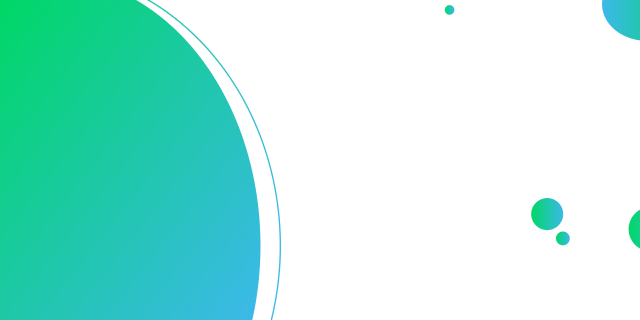
Write a Shadertoy shader that draws this background.

```glsl
// Draws a large green-to-blue ellipse with a thin outer arc and small gradient dots on white.

const vec3 WHITE = vec3(1.0);
const vec3 GREEN = vec3(0.0, 0.845, 0.40);
const vec3 BLUE = vec3(0.235, 0.725, 0.91);
const int DOT_COUNT = 4;

// Approximate signed distance to an axis-aligned ellipse
float ellipseDistance(vec2 p, vec2 center, vec2 radii) {
    vec2 q = (p - center) / radii;
    float k = length(q);
    return (k - 1.0) * k / max(length(q / radii), 1e-4);
}

// Linear blend from green at one point to blue at another
vec3 greenToBlue(vec2 p, vec2 from, vec2 to) {
    vec2 axis = to - from;
    float t = dot(p - from, axis) / dot(axis, axis);
    return mix(GREEN, BLUE, clamp(t, 0.0, 1.0));
}

// Antialiased coverage of a signed distance
float coverage(float distanceToEdge, float pixel) {
    return clamp(0.5 - distanceToEdge / pixel, 0.0, 1.0);
}

void mainImage(out vec4 fragColor, in vec2 fragCoord) {
    // Canvas height is one unit
    float pixel = 1.0 / iResolution.y;
    vec2 p = fragCoord * pixel;
    vec3 color = WHITE;

    // Large ellipse with a diagonal gradient
    float disc = ellipseDistance(p, vec2(0.150, 0.232), vec2(0.664, 0.844));
    vec3 discColor = greenToBlue(p, vec2(0.0, 1.0), vec2(0.974, 0.237));
    color = mix(color, discColor, coverage(disc, pixel));

    // Thin outer arc
    float halfWidth = 0.0021;
    float arc = abs(ellipseDistance(p, vec2(0.109, 0.232), vec2(0.767, 0.866))) - halfWidth;
    vec3 arcColor = greenToBlue(p, vec2(-0.307, 1.241), vec2(0.887, 0.304));
    color = mix(color, arcColor, coverage(arc, pixel));

    // Corner blob, blue on its left side
    vec2 blobCenter = vec2(2.022, 0.987);
    vec2 blobRadii = vec2(0.1406, 0.1146);
    vec2 blobReach = vec2(blobRadii.x, 0.0);
    float blob = ellipseDistance(p, blobCenter, blobRadii);
    vec3 blobColor = greenToBlue(p, blobCenter + blobReach, blobCenter - blobReach);
    color = mix(color, blobColor, coverage(blob, pixel));

    // Dots as center and radius, green on their left side
    vec3 dots[DOT_COUNT] = vec3[DOT_COUNT](
        vec3(1.405, 0.969, 0.015),
        vec3(1.710, 0.331, 0.050),
        vec3(1.759, 0.255, 0.0215),
        vec3(2.034, 0.284, 0.0695));
    for (int i = 0; i < DOT_COUNT; i++) {
        vec2 center = dots[i].xy;
        float radius = dots[i].z;
        vec2 reach = vec2(radius, 0.0);
        vec3 dotColor = greenToBlue(p, center - reach, center + reach);
        color = mix(color, dotColor, coverage(length(p - center) - radius, pixel));
    }

    fragColor = vec4(color, 1.0);
}
```
